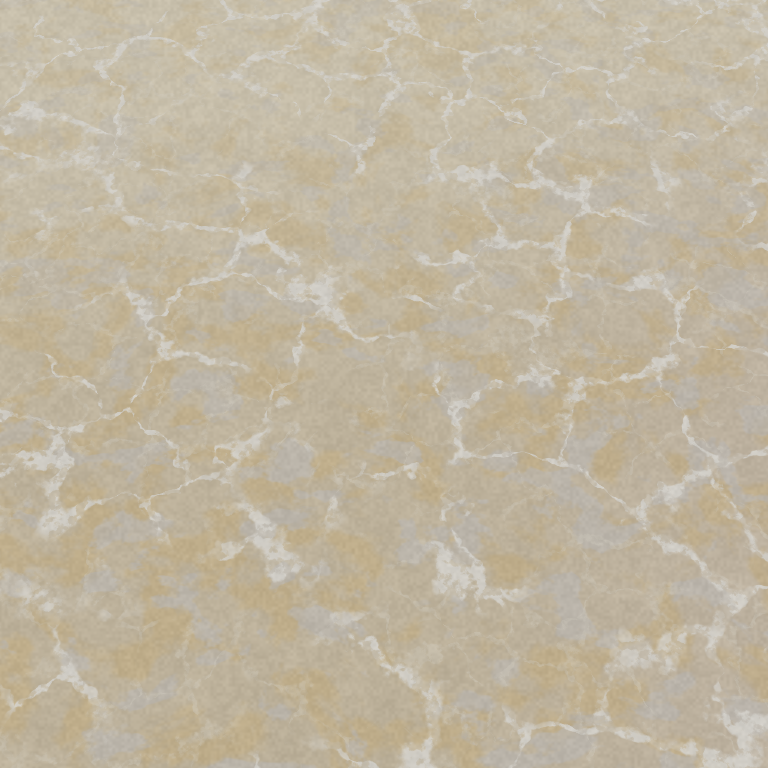
A WebGL 1 fragment shader for this texture:

```glsl
precision highp float;
// Beige marble slab seen at a slant, with ochre and grey flecks and broken white veins.
uniform vec2 u_resolution;

float hash(vec2 p) {
  vec3 q = fract(p.xyx * 0.1031);
  q += dot(q, q.yzx + 33.33);
  return fract((q.x + q.y) * q.z);
}

float noise(vec2 p) {
  vec2 i = floor(p), f = fract(p);
  f = f * f * (3.0 - 2.0 * f);
  return mix(mix(hash(i), hash(i + vec2(1.0, 0.0)), f.x),
             mix(hash(i + vec2(0.0, 1.0)), hash(i + 1.0), f.x), f.y);
}

float fbm(vec2 p) {
  float sum = 0.0, amp = 0.52;
  for (int i = 0; i < 5; i++) {
    sum += amp * noise(p);
    p = mat2(1.6, 1.2, -1.2, 1.6) * p + 17.3;
    amp *= 0.5;
  }
  return sum;
}

// Distances to the three nearest scattered cell centres, nearest first.
vec3 nearestThree(vec2 p) {
  vec2 cell = floor(p);
  vec3 near = vec3(9.0);
  for (int y = -2; y <= 2; y++) {
    for (int x = -2; x <= 2; x++) {
      vec2 c = cell + vec2(float(x), float(y));
      float d = length(c + vec2(hash(c), hash(c + 51.7)) - p);
      if (d < near.x) near = vec3(d, near.xy);
      else if (d < near.y) near = vec3(near.x, d, near.y);
      else near.z = min(near.z, d);
    }
  }
  return near;
}

// Ragged veins along cell borders, swelling where three cells meet.
float veins(vec2 p, float thickness) {
  vec2 warp = vec2(fbm(p * 1.6 + 3.1), fbm(p * 1.6 + 41.7)) - 0.5;
  vec3 near = nearestThree(p + 0.9 * warp);
  float edge = near.y - near.x;
  float joint = 1.0 - smoothstep(0.05, 0.4, near.z - near.x);
  float ragged = fbm(p * 9.0 + 9.0);
  float swell = smoothstep(0.4, 0.68, fbm(p * 1.6 + 80.0));
  float width = thickness * (0.06 + 0.07 * swell + 0.15 * joint * swell);
  float line = 1.0 - smoothstep(width * 0.3, width, edge + 0.22 * (ragged - 0.5));
  float broken = smoothstep(0.36, 0.54, fbm(p * 1.1 + 23.0));
  return line * broken * mix(0.4, 1.0, smoothstep(0.4, 0.56, fbm(p * 14.0 + 5.0)));
}

void main() {
  vec2 uv = gl_FragCoord.xy / u_resolution;

  // Slanted plane: features shrink and flatten towards the top.
  float depth = 1.0 / (1.0 - 0.36 * uv.y);
  vec2 slab = vec2((uv.x - 0.5) * depth, 2.78 * depth) + 5.0;

  // Ground, paler towards the top left and greyer towards the lower right.
  float light = smoothstep(0.35, 1.05, uv.y + 0.15 * (0.5 - uv.x));
  vec3 color = mix(vec3(0.737, 0.692, 0.603), vec3(0.782, 0.75, 0.672), light);
  color.b += 0.02 * smoothstep(0.5, 1.1, uv.x) * (1.0 - light);
  color += 0.04 * (fbm(slab * 24.0) - 0.5);

  // Small ochre and blue-grey flecks.
  float fade = 1.0 - 0.5 * light;
  vec2 drift = slab + 0.05 * vec2(noise(slab * 9.0), noise(slab * 9.0 + 31.0));
  float ochre = smoothstep(0.47, 0.7, fbm(drift * vec2(19.0, 22.0) + 60.0));
  color = mix(color, vec3(0.752, 0.665, 0.49), 0.55 * ochre * fade);
  float grey = smoothstep(0.56, 0.66, fbm(drift * vec2(18.0, 24.0) + 130.0));
  color = mix(color, vec3(0.725, 0.712, 0.695), 0.65 * grey * fade);

  // Fainter fine network below the main veins.
  float main_vein = veins(slab * 6.2, 1.0);
  float fine_vein = veins(slab * 11.0 + 37.0, 0.9);
  color = mix(color, vec3(0.8, 0.78, 0.73), 0.4 * fine_vein);
  color = mix(color, vec3(0.82, 0.81, 0.785), 0.92 * main_vein);

  // Fine stone grain.
  color += 0.042 * (noise(uv * 250.0) - 0.5) + 0.022 * (noise(uv * 120.0 + 7.0) - 0.5);
  gl_FragColor = vec4(color, 1.0);
}
```
